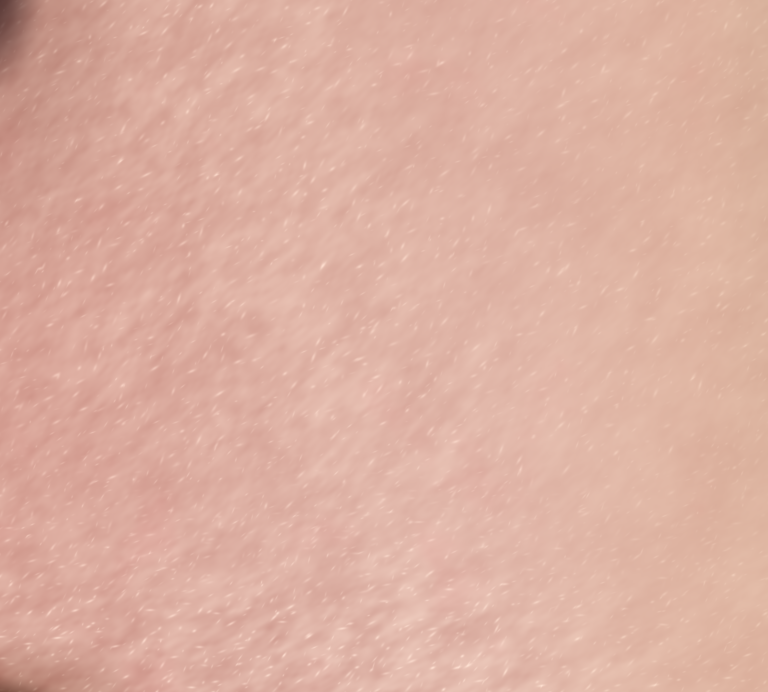
Reproduce this texture procedurally as a Shadertoy shader.

```glsl
float hash(vec2 p) {
    return fract(sin(dot(p, vec2(12.9898, 78.233))) * 43758.5);
}

// Value noise, centred on zero
float noise(vec2 p) {
    vec2 i = floor(p), f = fract(p);
    f = f * f * (3.0 - 2.0 * f);
    float low = mix(hash(i), hash(i + vec2(1, 0)), f.x);
    float high = mix(hash(i + vec2(0, 1)), hash(i + vec2(1, 1)), f.x);
    return mix(low, high, f.y) - 0.5;
}

float fbm(vec2 p) {
    float sum = 0.0, amp = 1.0;
    for (int i = 0; i < 4; i++) {
        sum += amp * noise(p);
        p = mat2(1.6, 1.2, -1.2, 1.6) * p + 7.3;
        amp *= 0.55;
    }
    return sum;
}

// Coordinates with x running along the given angle
vec2 along(vec2 p, float angle) {
    float c = cos(angle), s = sin(angle);
    return mat2(c, -s, s, c) * p;
}

// Fine skin creases, stretched along x
float creases(vec2 q) {
    return 0.75 * noise(q * vec2(16, 42))
         + 0.95 * noise(q * vec2(36, 88) + 31.0)
         + 0.55 * noise(q * vec2(75, 165) + 57.0);
}

// Scattered short highlights, one per cell
float glints(vec2 q, float cells, float chance) {
    q *= cells;
    vec2 home = floor(q);
    float sum = 0.0;
    for (int y = -1; y <= 1; y++)
    for (int x = -1; x <= 1; x++) {
        vec2 cell = home + vec2(x, y);
        vec2 spot = cell + vec2(hash(cell), hash(cell + 19.7));
        vec2 d = along(q - spot, hash(cell + 5.1) - 0.5);
        float stretch = mix(0.13, 0.32, hash(cell + 41.3));
        d /= vec2(stretch, 0.085);
        float lit = step(hash(cell + 73.9), chance) * (0.3 + 0.7 * hash(cell + 3.7));
        sum += lit * exp(-dot(d, d));
    }
    return sum;
}

void mainImage(out vec4 fragColor, in vec2 fragCoord) {
    vec2 uv = fragCoord / iResolution.xy;
    vec2 p = fragCoord / iResolution.y;
    vec2 bent = p + 0.012 * vec2(noise(p * 9.0), noise(p * 9.0 + 40.0));

    // Relief: steep on the left, flatter toward the bottom, faint on the right
    vec2 steep = along(bent, 0.78), flatter = along(bent, 0.5);
    float lower = smoothstep(0.4, 0.05, uv.y + 0.1 * noise(p * 5.0));
    float relief = mix(creases(steep), creases(flatter), lower);
    float rough = mix(1.0, 0.3, smoothstep(0.3, 0.85, uv.x + 0.25 * (uv.y - 0.5)));
    rough *= 1.0 + 0.35 * lower;

    // Broad light and blotches
    float sheen = exp(-dot((uv - vec2(0.47, 0.1)) * vec2(2.6, 2.2), (uv - vec2(0.47, 0.1)) * vec2(2.6, 2.2)));
    float band = exp(-pow((uv.x - 0.5 + 0.2 * (uv.y - 0.5)) * 3.2, 2.0));
    float tone = -0.022 + 0.033 * smoothstep(0.0, 0.9, uv.x) + 0.026 * sheen + 0.012 * band;
    tone += 0.02 * fbm(p * 6.0) + 0.022 * fbm(along(p, 0.7) * vec2(13, 24) + 11.0);
    tone += 0.062 * rough * relief;
    tone += 0.022 * noise(p * 110.0) * noise(p * 40.0 + 9.0);

    vec3 color = vec3(0.862, 0.685, 0.628) + tone * vec3(0.65, 1.0, 0.95);

    // Warm right side, rosy left side and patches
    color += vec3(0.004, 0.012, -0.008) * smoothstep(0.6, 1.0, uv.x);
    float rosy = exp(-dot((uv - vec2(0.0, 0.4)) * vec2(3, 2.5), (uv - vec2(0.0, 0.4)) * vec2(3, 2.5)));
    rosy += smoothstep(0.2, 0.8, fbm(p * 9.0 + 60.0));
    color += rosy * vec3(0.002, -0.018, -0.012);
    color += 0.01 * sheen * vec3(0.0, 0.2, 1.0);
    color -= vec3(0.025, 0.015, 0.02) * smoothstep(0.9, 1.0, uv.x) * uv.y;

    // Small moist highlights
    float shine = mix(glints(steep, 44.0, 0.42), glints(flatter, 50.0, 0.65), lower);
    shine += 0.6 * glints(steep + 3.0, 72.0, 0.3);
    color += vec3(0.09, 0.125, 0.12) * shine * mix(0.35, 1.0, rough);

    // Shadowed corners at the left
    float top = length((p - vec2(-0.02, 1.03)) * vec2(1.0, 0.5));
    float bottom = length((p - vec2(-0.02, -0.03)) * vec2(0.45, 1.0));
    color *= mix(vec3(0.88, 0.83, 0.82), vec3(1.0), smoothstep(0.03, 0.26, top));
    color *= mix(vec3(0.45, 0.38, 0.4), vec3(1.0), smoothstep(0.015, 0.095, top));
    color *= mix(vec3(0.84, 0.78, 0.74), vec3(1.0), smoothstep(0.02, 0.13, bottom));
    color *= mix(vec3(0.6, 0.52, 0.48), vec3(1.0), smoothstep(0.02, 0.06, bottom));

    fragColor = vec4(clamp(color, 0.0, 1.0), 1.0);
}
```
